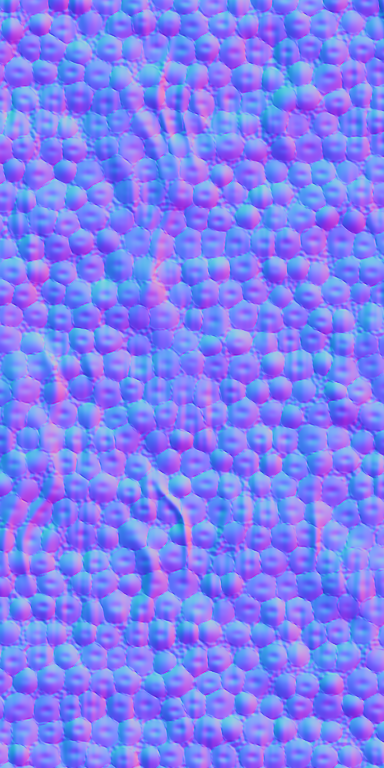
Reproduce this texture map procedurally as a WebGL 2 fragment shader.

```glsl
#version 300 es
precision highp float;
// Normal map of a pebbled hide: staggered rows of domes, many with a dimple,
// beaded seams between them, and long upright folds and fine streaks.
// A height field is built in cell units, then differenced into a normal.

#define COLUMNS 15.0        // domes across the canvas
#define ROW_HEIGHT 0.95     // row spacing in cells
#define JITTER 0.34         // scatter of the dome centres
#define DOME_HEIGHT 0.18
#define DIMPLE_DEPTH 0.085
#define BEAD_HEIGHT 0.062
#define FOLD_HEIGHT 0.27
#define STREAK_HEIGHT 0.075
#define SWELL_HEIGHT 0.40   // broad undulation of the sheet

uniform vec2 u_resolution;
out vec4 fragColor;

vec2 hash2(vec2 cell) {
    vec3 q = fract(cell.xyx * vec3(0.1031, 0.1030, 0.0973));
    q += dot(q, q.yzx + 33.33);
    return fract((q.xx + q.yz) * q.zy);
}

float corner(vec2 cell, vec2 offset) {
    float angle = 6.2832 * hash2(cell).x;
    return dot(vec2(cos(angle), sin(angle)), offset);
}

// Gradient noise, roughly -0.7 to 0.7
float noise(vec2 p) {
    vec2 i = floor(p), f = p - i;
    vec2 s = f * f * f * (f * (f * 6.0 - 15.0) + 10.0);
    vec2 e = vec2(1.0, 0.0);
    float low = mix(corner(i, f), corner(i + e, f - e), s.x);
    float high = mix(corner(i + e.yx, f - e.yx), corner(i + 1.0, f - 1.0), s.x);
    return mix(low, high, s.y);
}

// x: height of the topmost dome, y: closeness to a seam
vec2 domes(vec2 p) {
    float row = floor(p.y / ROW_HEIGHT);
    float best = 0.0, second = 0.0, dimple = 0.0;
    for (float j = -1.0; j <= 1.0; j++) {
        float r = row + j;
        float shift = 0.5 * mod(r, 2.0) + 0.3 * hash2(vec2(r, 71.0)).x;
        float column = floor(p.x - shift);
        for (float i = -1.0; i <= 1.0; i++) {
            vec2 cell = vec2(column + i, r);
            vec2 place = hash2(cell + 19.0), kind = hash2(cell + 157.0);
            vec2 centre = cell + 0.5 + JITTER * (place - 0.5);
            vec2 d = p - vec2(centre.x + shift, centre.y * ROW_HEIGHT);
            float radius = mix(0.47, 0.69, kind.x);
            float rise = max(0.0, 1.0 - dot(d, d) / (radius * radius));
            float dome = DOME_HEIGHT * mix(0.75, 1.25, kind.y)
                       * rise * (0.55 + 0.45 * rise);
            if (dome > best) {
                second = best;
                best = dome;
                vec2 q = d / (radius * vec2(0.38, 0.25));
                dimple = smoothstep(0.15, 0.45, kind.x) * exp(-dot(q, q));
            } else {
                second = max(second, dome);
            }
        }
    }
    float seam = 1.0 - smoothstep(0.0, 0.045, best - second);
    return vec2(best - DIMPLE_DEPTH * dimple, seam);
}

float height(vec2 p) {
    // Upright folds follow the zero line of stretched, warped noise
    float bend = 0.9 * noise(p * 0.25 + 40.0);
    float line = noise(vec2(p.x * 0.5 + bend, p.y * 0.11) + 7.3) / 0.16;
    float patchy = smoothstep(-0.08, 0.3, noise(p * vec2(0.24, 0.15) + 83.0));
    float fold = patchy * exp(-line * line);

    vec2 dome = domes(p + 0.12 * bend);
    float beads = dome.y * noise(p * 5.5 + 11.0);
    float streakMask = 0.35 + smoothstep(-0.1, 0.35, noise(p * 0.45 + 29.0));
    float streaks = noise(vec2(p.x * 3.0, p.y * 0.4) + 53.0)
                  + 1.2 * noise(vec2(p.x * 1.3, p.y * 0.25) + 97.0);
    float swell = noise(p * vec2(0.34, 0.40) + 5.0) + 0.45 * noise(p * 0.8 + 61.0);

    return dome.x * (1.0 - 0.5 * fold) + BEAD_HEIGHT * beads + FOLD_HEIGHT * fold
         + STREAK_HEIGHT * streakMask * streaks + SWELL_HEIGHT * swell;
}

void main() {
    float cellsPerPixel = COLUMNS / u_resolution.x;
    vec2 p = gl_FragCoord.xy * cellsPerPixel;

    // Central differences; the step widens with the pixel to smooth creases
    vec2 e = vec2(max(0.03, 0.6 * cellsPerPixel), 0.0);
    vec2 slope = vec2(height(p + e) - height(p - e),
                      height(p + e.yx) - height(p - e.yx)) / (2.0 * e.x);
    vec3 normal = normalize(vec3(-slope, 1.0));
    fragColor = vec4(0.5 + 0.5 * normal, 1.0);
}
```
